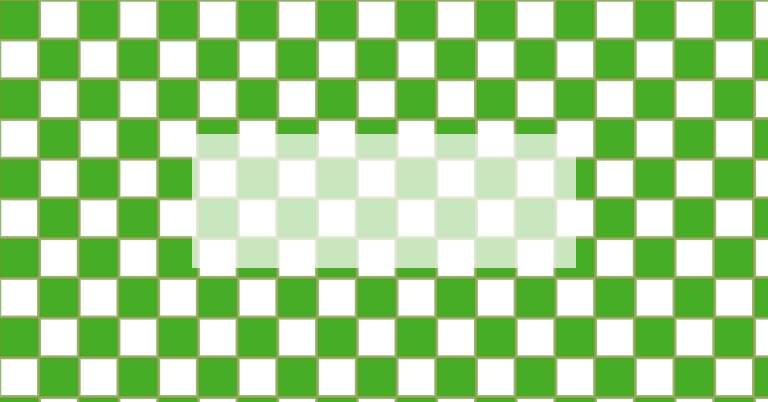
A WebGL 2 fragment shader for this pattern:

```glsl
#version 300 es
precision highp float;
// Green and white checkerboard with thin olive seams and a pale central panel.

uniform vec2 u_resolution;
out vec4 fragColor;

// Antialiased coverage of everything nearer than the given edge.
float coverage(float dist, float edge, float pixel) {
    return clamp((edge - dist) / pixel + 0.5, 0.0, 1.0);
}

vec3 checkerboard(vec2 grid, float pixel) {
    vec2 cell = floor(grid);
    float isWhite = mod(cell.x + cell.y, 2.0);
    vec3 tile = mix(vec3(0.28, 0.68, 0.15), vec3(1.0), isWhite);
    vec3 border = mix(vec3(0.37, 0.61, 0.17), vec3(0.56, 0.73, 0.44), isWhite);

    // Distance to the nearest seam, in tile widths.
    vec2 toSeam = 0.5 - abs(fract(grid) - 0.5);
    float seam = min(toSeam.x, toSeam.y);

    // A tinted border lies on both sides of the lighter seam.
    vec3 color = mix(tile, border, coverage(seam, 0.05, pixel));
    return mix(color, vec3(0.58, 0.66, 0.36), coverage(seam, 0.019, pixel));
}

void main() {
    // Square tiles are counted from the top left corner.
    vec2 fromTop = vec2(gl_FragCoord.x, u_resolution.y - gl_FragCoord.y);
    float tileSize = 0.05172 * u_resolution.x;
    vec2 grid = fromTop / tileSize + vec2(0.018, 0.005);
    vec3 color = checkerboard(grid, 1.0 / tileSize);

    // Translucent white panel: half the width, a third of the height.
    vec2 center = u_resolution * 0.5;
    vec2 outside = abs(gl_FragCoord.xy - center) - u_resolution * vec2(0.25, 1.0 / 6.0);
    float panel = coverage(max(outside.x, outside.y), 0.0, 1.0);
    color = mix(color, vec3(1.0), 0.7 * panel);

    fragColor = vec4(color, 1.0);
}
```
